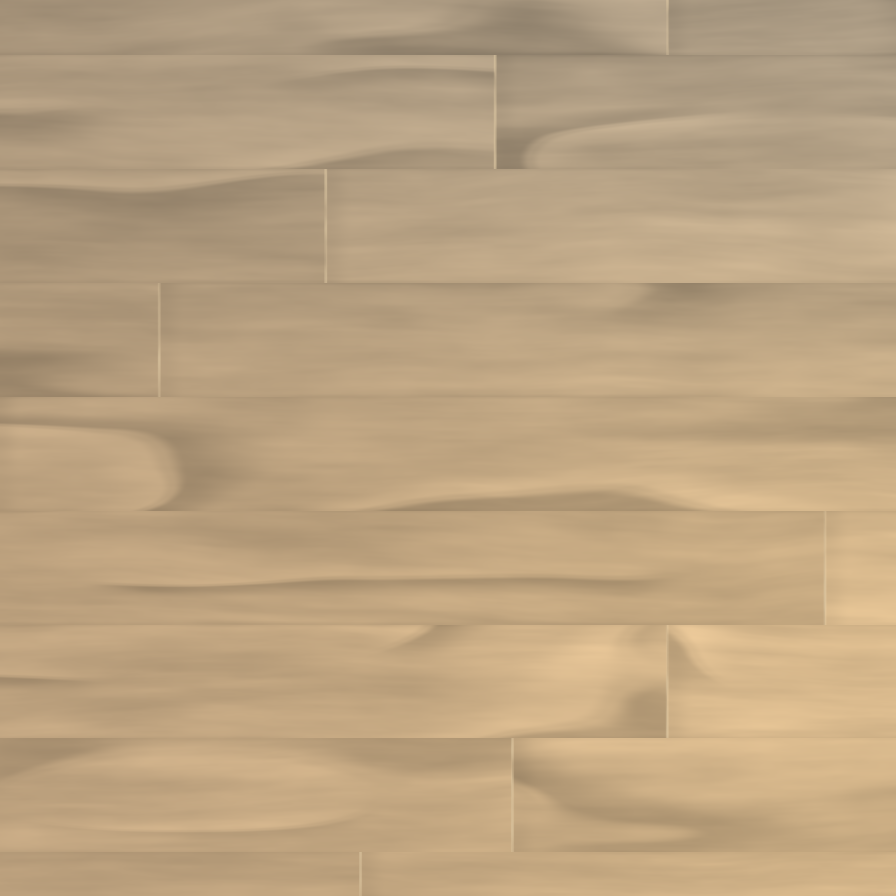
Reproduce this texture procedurally as a Shadertoy shader.

```glsl
#define ROW_HEIGHT 0.1272
#define TOP_ROW 0.061
#define PLANK_LENGTH 1.105
#define FIRST_JOINT 0.745
#define JOINT_STEP 0.194
#define STEP_EASE 0.00163
#define JOINT_WIDTH 0.0024
#define SEAM_WIDTH 0.003
#define GRAIN_CONTRAST 0.34
#define VEIN_DEPTH 0.13

const vec3 TOP_LEFT = vec3(0.655, 0.580, 0.480);
const vec3 TOP_RIGHT = vec3(0.710, 0.645, 0.550);
const vec3 LOW_LEFT = vec3(0.735, 0.628, 0.490);
const vec3 LOW_RIGHT = vec3(0.825, 0.705, 0.535);
const vec3 JOINT_COLOR = vec3(0.850, 0.760, 0.610);

float hash(vec2 p) {
    vec3 q = fract(vec3(p.xyx) * 0.1031);
    q += dot(q, q.yzx + 33.33);
    return fract((q.x + q.y) * q.z);
}

float noise(vec2 p) {
    vec2 i = floor(p), f = fract(p);
    f = f * f * (3.0 - 2.0 * f);
    return mix(mix(hash(i), hash(i + vec2(1, 0)), f.x),
               mix(hash(i + vec2(0, 1)), hash(i + vec2(1, 1)), f.x), f.y);
}

float fbm(vec2 p) {
    float sum = 0.0, amp = 0.5;
    for (int i = 0; i < 4; i++) {
        sum += amp * noise(p);
        p = p * 2.03 + vec2(17.3, 9.1);
        amp *= 0.5;
    }
    return sum / 0.9375;
}

// Long fibres bent by a slow wave, returned as a signed tone
float grain(vec2 p) {
    p.y += 0.035 * (noise(p * vec2(2.5, 5.0)) - 0.5);
    p.y += 0.008 * (noise(p * vec2(9.0, 16.0)) - 0.5);
    float bands = fbm(p * vec2(1.3, 16.0)) - 0.5;
    float streaks = fbm(p * vec2(3.5, 48.0) + 31.0) - 0.5;
    float mottle = fbm(p * vec2(9.0, 26.0) + 57.0) - 0.5;
    float fibres = noise(p * vec2(22.0, 210.0)) - 0.5;
    return 0.5 * bands + 0.42 * streaks + 0.28 * mottle + 0.05 * fibres;
}

// Contours that darken slowly and end at a crisp pale edge
float veins(vec2 p) {
    float field = noise(p * vec2(1.7, 8.0)) * 2.2
                + 0.35 * noise(p * vec2(5.0, 22.0)) + p.y * 5.0;
    float phase = fract(field);
    float dark = smoothstep(0.62, 0.94, phase) * (1.0 - smoothstep(0.94, 1.0, phase));
    float pale = smoothstep(0.0, 0.05, phase) * (1.0 - smoothstep(0.05, 0.3, phase));
    float patches = smoothstep(0.45, 0.75, noise(p * vec2(3.0, 13.0) + 83.0));
    return (0.45 * pale - dark) * patches;
}

void mainImage(out vec4 fragColor, in vec2 fragCoord) {
    vec2 uv = fragCoord / iResolution.xy;
    float pixel = 1.0 / iResolution.y;

    // Rows count downward; each shifts its end joint to the left
    float rowPos = (1.0 - uv.y - TOP_ROW) / ROW_HEIGHT + 1.0;
    float row = floor(rowPos);
    float joint = FIRST_JOINT - JOINT_STEP * row + STEP_EASE * row * row;
    float along = (uv.x - joint) / PLANK_LENGTH;
    float plank = floor(along);
    float seed = hash(vec2(row + 5.0, plank + 11.0));

    // Wood tone within the plank
    vec2 p = uv + vec2(seed * 37.0, row * 3.7 + plank * 5.3 + 40.0);
    float tone = 1.0 + GRAIN_CONTRAST * grain(p) + VEIN_DEPTH * veins(p);
    tone += 0.035 * (seed - 0.5);

    // Cool dim light above, warm light at the lower right
    vec3 low = mix(LOW_LEFT, LOW_RIGHT, smoothstep(0.0, 1.1, uv.x));
    vec3 high = mix(TOP_LEFT, TOP_RIGHT, uv.x);
    vec3 color = mix(low, high, smoothstep(0.3, 1.05, uv.y)) * tone;

    // Barely visible long seams
    float seamDist = abs(rowPos - round(rowPos)) * ROW_HEIGHT;
    float seam = 1.0 - smoothstep(0.0, SEAM_WIDTH + pixel, seamDist);
    color *= 1.0 - 0.055 * seam * noise(vec2(uv.x * 7.0, round(rowPos) * 3.1));

    // Pale worn end joints with a faint shadow on the right
    float jointDist = (along - round(along)) * PLANK_LENGTH;
    float line = 1.0 - smoothstep(0.5 * JOINT_WIDTH - 0.5 * pixel,
                                  0.5 * JOINT_WIDTH + pixel, abs(jointDist));
    float wear = 0.3 + 0.55 * noise(vec2(row * 7.0, uv.y * 55.0));
    float shade = smoothstep(0.0, 0.003, jointDist) * (1.0 - smoothstep(0.003, 0.03, jointDist));
    color *= 1.0 - 0.04 * shade;
    color = mix(color, JOINT_COLOR * (0.82 + 0.18 * color / LOW_RIGHT), line * wear);

    fragColor = vec4(clamp(color, 0.0, 1.0), 1.0);
}
```
